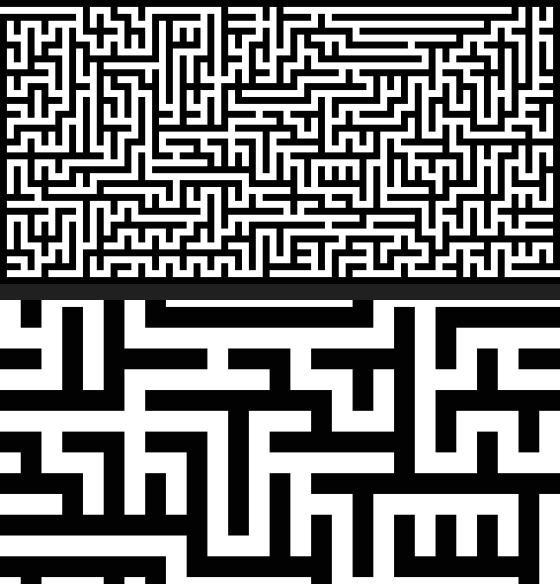
Top, the full canvas; bottom, a detail of the centre.
This pattern is drawn by a Shadertoy shader. Its source:

```glsl
// Draws a rectangular black and white labyrinth of narrow, winding corridors.

#define ROOMS vec2(40.0, 20.0)  // rooms across and up
#define SIDEWAYS 0.45           // share of sideways walls at the first posts
#define SIDEWAYS_PULL 0.5       // preference for sideways walls at the others
#define JITTER 1.2              // randomness against even spacing
#define SEED 17.0
#define WALL_COLOR vec3(0.006)
#define PATH_COLOR vec3(1.0)

float hash(vec2 p) {
    vec3 q = fract(vec3(p.xyx + SEED) * vec3(0.1031, 0.1030, 0.0973));
    q += dot(q, q.yzx + 33.33);
    return fract((q.x + q.y) * q.z);
}

// Walls left of a wandering frontier grow to the left, the rest to the right.
float side(vec2 post) {
    float frontier = ROOMS.x * (0.5 + 0.22 * sin(0.45 * post.y + 0.6)
                   + 0.14 * (hash(vec2(post.y, 91.0)) - 0.5));
    return post.x < frontier ? -1.0 : 1.0;
}

bool onBorder(vec2 p, vec2 last) {
    return any(lessThanEqual(p, vec2(0.0))) || any(greaterThanEqual(p, last));
}

// Random wall direction, used by every second post of a checkerboard.
vec2 firstWall(vec2 post) {
    if (onBorder(post, ROOMS)) return vec2(0.0);
    vec2 upright = vec2(0.0, hash(post + 57.0) < 0.5 ? -1.0 : 1.0);
    bool sideways = hash(post) < SIDEWAYS || side(post + upright) != side(post);
    return sideways ? vec2(side(post), 0.0) : upright;
}

// The remaining posts build where the fewest walls stand, never closing a loop.
vec2 wallFrom(vec2 post) {
    if (onBorder(post, ROOMS)) return vec2(0.0);
    if (mod(post.x + post.y, 2.0) < 0.5) return firstWall(post);

    vec2 best = vec2(side(post), 0.0);
    float leastCrowd = 1e3;
    for (int k = 0; k < 3; k++) {
        vec2 dir = k == 0 ? vec2(side(post), 0.0) : vec2(0.0, float(2 * k - 3));
        vec2 ahead = firstWall(post + dir);
        if (side(post + dir) != side(post) || ahead == -dir) continue;

        float crowd = JITTER * hash(post + 131.0 * float(k + 1));
        if (k == 0) crowd -= SIDEWAYS_PULL;
        for (float s = -1.0; s < 2.0; s += 2.0) {
            vec2 across = s * dir.yx;
            vec2 beside = firstWall(post + across);
            crowd += float(ahead == across) + float(beside == dir)
                   + float(beside == -across);
        }
        if (crowd < leastCrowd) {
            leastCrowd = crowd;
            best = dir;
        }
    }
    return best;
}

// 1 where a block is corridor, 0 where it is wall.
float corridor(vec2 block) {
    vec2 lastBlock = 2.0 * ROOMS;
    if (onBorder(block, lastBlock)) {
        bool entrance = block == vec2(0.0, lastBlock.y - 1.0);
        bool leave = block == vec2(lastBlock.x, 1.0);
        return float(entrance || leave);
    }
    vec2 odd = mod(block, 2.0);
    if (odd.x == odd.y) return odd.x;   // rooms are open, posts are solid

    vec2 post = 0.5 * (block - odd);
    bool walled = wallFrom(post) == odd || wallFrom(post + odd) == -odd;
    return float(!walled);
}

void mainImage(out vec4 fragColor, in vec2 fragCoord) {
    vec2 blocks = 2.0 * ROOMS + 1.0;
    vec2 pixel = blocks / iResolution.xy;
    vec2 pos = fragCoord * pixel;

    // Blend the blocks around the nearest corner by their pixel coverage.
    vec2 corner = floor(pos + 0.5);
    vec2 cover = clamp((pos - corner) / pixel + 0.5, 0.0, 1.0);
    float light = 0.0;
    for (int i = 0; i < 4; i++) {
        vec2 pick = vec2(float(i % 2), float(i / 2));
        vec2 share = mix(1.0 - cover, cover, pick);
        float weight = share.x * share.y;
        if (weight > 0.0) light += weight * corridor(corner - 1.0 + pick);
    }
    fragColor = vec4(mix(WALL_COLOR, PATH_COLOR, light), 1.0);
}
```
